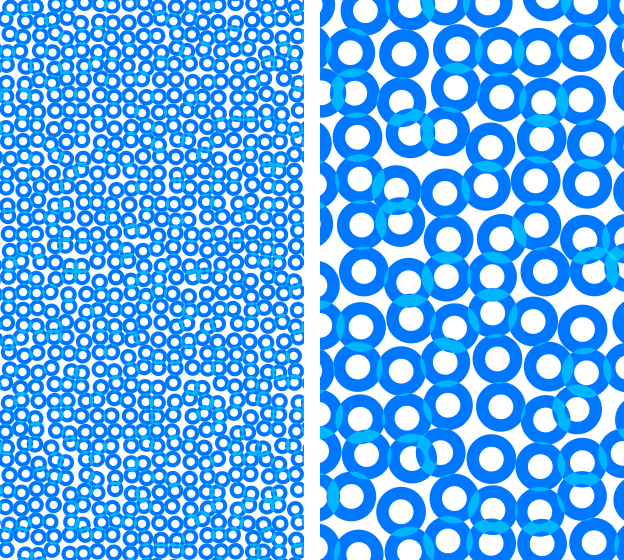
Left: the whole. Right: its middle third, enlarged.
Write a WebGL 2 fragment shader that draws this pattern.

```glsl
#version 300 es
precision highp float;
// Blue rings scattered on a jittered grid over white, brightening to cyan where they overlap.

uniform vec2 u_resolution;
out vec4 fragColor;

// Integer hash: two random values in 0..1 per cell
vec2 hash2(ivec2 cell) {
    uvec2 v = uvec2(cell + 1000) * 1664525u + 1013904223u;
    v.x += v.y * 1664525u;
    v.y += v.x * 1664525u;
    v ^= v >> 16u;
    v.x += v.y * 1664525u;
    v.y += v.x * 1664525u;
    v ^= v >> 16u;
    return vec2(v & 65535u) / 65535.0;
}

// Signed distance to a ring's band, in cell units
float ringDistance(vec2 p) {
    return abs(length(p) - 0.408) - 0.137;
}

void main() {
    // Twenty cells across the canvas
    float pixel = 20.0 / u_resolution.x;
    vec2 p = gl_FragCoord.xy * pixel;
    ivec2 home = ivec2(floor(p));

    const vec3 blue = vec3(0.0, 0.465, 1.0);
    vec3 light = vec3(0.0);
    float cover = 0.0;

    // Screen together the rings of the neighbouring cells
    for (int y = -1; y <= 1; y++) {
        for (int x = -1; x <= 1; x++) {
            ivec2 cell = home + ivec2(x, y);
            vec2 center = vec2(cell) + 0.5 + 0.4 * (hash2(cell) - 0.5);
            float ink = clamp(0.5 - ringDistance(p - center) / pixel, 0.0, 1.0);
            light += ink * blue * (1.0 - light);
            cover += ink * (1.0 - cover);
        }
    }

    // White paper shows through the uncovered part
    fragColor = vec4(light + 1.0 - cover, 1.0);
}
```
